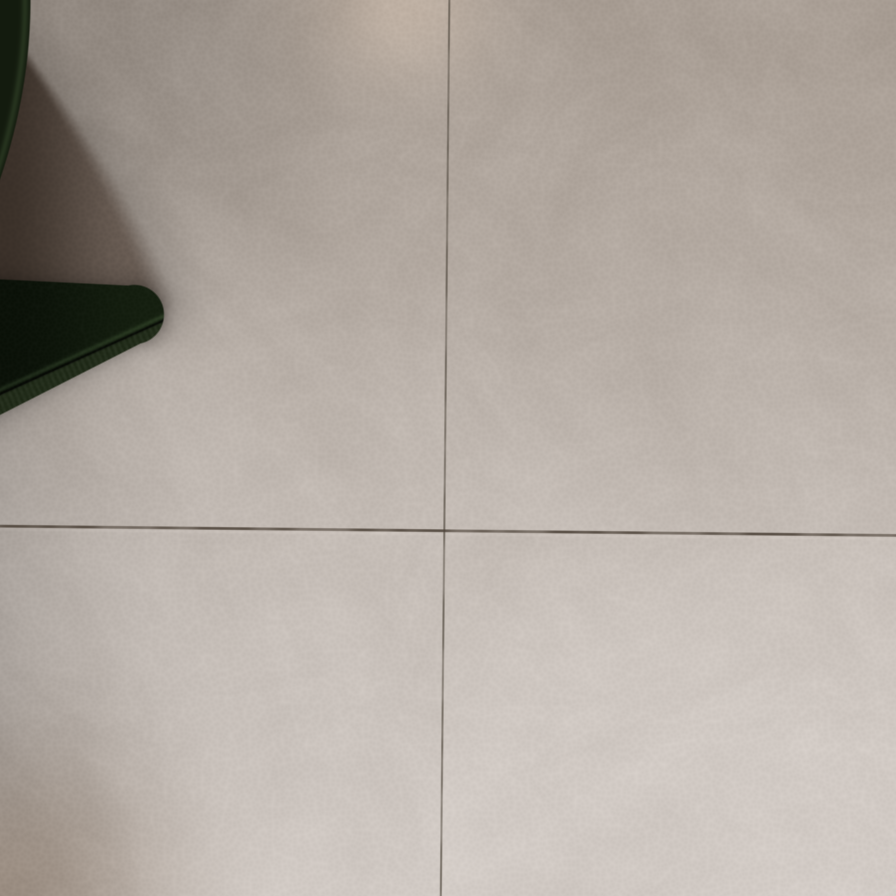
A Shadertoy shader for this texture:

```glsl
// Four large matte stone tiles, two across and two down, with thin slanted joints.
// Layered sines cloud the stone and cellular noise gives it grain; a green
// upholstered seat, built from distance functions, casts a soft shadow at the left.

vec2 hash2(vec2 p) {
    vec3 q = fract(p.xyx * vec3(0.1031, 0.1030, 0.0973));
    q += dot(q, q.yzx + 33.33);
    return fract((q.xx + q.yz) * q.zy);
}

// Distance to the nearest scattered point, about 0 to 1
float cellular(vec2 p) {
    vec2 cell = floor(p), f = fract(p);
    float nearest = 2.0;
    for (int y = -1; y <= 1; y++)
        for (int x = -1; x <= 1; x++) {
            vec2 o = vec2(x, y);
            nearest = min(nearest, length(o + hash2(cell + o) - f));
        }
    return nearest;
}

// Warped layered sines, about -1 to 1
float clouds(vec2 p) {
    float sum = 0.0, amp = 0.5;
    for (int i = 0; i < 6; i++) {
        p = mat2(0.8, 0.6, -0.6, 0.8) * p * 1.75 + 1.3 * sin(p.yx * 0.9 + 2.0);
        sum += amp * sin(p.x) * sin(p.y + 0.7);
        amp *= 0.68;
    }
    return sum;
}

// Capsule whose radius changes from ra to rb
float taperedCapsule(vec2 p, vec2 a, vec2 b, float ra, float rb) {
    float t = clamp(dot(p - a, b - a) / dot(b - a, b - a), 0.0, 1.0);
    return length(p - mix(a, b, t)) - mix(ra, rb, t);
}

// Smooth coverage of the inside of a distance
float cover(float d, float soft) {
    return 1.0 - smoothstep(-soft, soft, d);
}

vec3 stone(vec2 uv, vec2 side) {
    // Light falls off towards the top and the left corners
    vec3 col = mix(vec3(0.825, 0.797, 0.775), vec3(0.665, 0.623, 0.585), smoothstep(0.0, 1.1, uv.y));
    col *= 1.0 - vec3(0.27, 0.31, 0.35) * exp(-dot(uv, uv) * 32.0);
    col *= 1.0 - 0.13 * exp(-8.0 * uv.x) * smoothstep(0.0, 0.2, uv.y);
    col *= 1.0 - 0.10 * exp(-30.0 * pow(uv.x - 0.16, 2.0)) * smoothstep(0.55, 0.95, uv.y);
    vec2 glow = (uv - vec2(0.45, 0.99)) * vec2(11.0, 13.0);
    col += vec3(0.09, 0.075, 0.06) * exp(-dot(glow, glow));

    // Each tile has its own clouding and a faint tone shift
    vec2 seed = hash2(side + 7.0);
    col *= 1.0 + 0.012 * (seed.x - 0.5);
    col += vec3(0.019, 0.020, 0.021) * clouds(uv * 6.0 + seed * 20.0);
    col += 0.010 * clouds(uv * vec2(22.0, 34.0) + seed * 9.0);
    col += 0.028 * (cellular(uv * 190.0) - 0.5);
    return col;
}

void mainImage(out vec4 fragColor, in vec2 fragCoord) {
    vec2 uv = fragCoord / iResolution.xy;
    float px = 1.0 / min(iResolution.x, iResolution.y);

    // Signed distances to the upright and level joints
    vec2 joint = uv - vec2(0.492 + 0.0095 * uv.y, 0.4128 - 0.0104 * uv.x);
    vec3 col = stone(uv, step(0.0, joint));

    // Joints: worn edge light, then a dark line that varies along its length
    vec2 wear = 0.85 + 0.15 * sin(uv.yx * vec2(47.0, 31.0) + sin(uv.yx * 113.0));
    col += 0.025 * cover(abs(joint.y + 0.004) - 0.001, 0.002);
    col = mix(col, vec3(0.37, 0.34, 0.30), 0.80 * wear.x * cover(abs(joint.x) - 0.0011, px));
    col = mix(col, vec3(0.30, 0.26, 0.22), 0.88 * wear.y * cover(abs(joint.y) - 0.0015, px));

    // Cast shadow with a penumbra that widens towards the seat
    float rise = max((uv.y - 0.66) / 0.28, 0.0);
    float shadowEdge = uv.x - 0.180 + 0.152 * pow(rise, 1.3);
    float aboveSeat = smoothstep(0.60, 0.68, uv.y);
    float shadow = cover(shadowEdge, mix(0.022, 0.009, min(rise, 1.0))) * aboveSeat;
    float halo = cover(shadowEdge - 0.02, 0.06) * aboveSeat;
    vec3 shade = mix(vec3(0.21, 0.17, 0.14), vec3(0.40, 0.35, 0.315), smoothstep(0.0, 0.15, uv.x));
    col *= 1.0 - 0.16 * halo;
    col = mix(col, shade * (0.96 + 0.08 * cellular(uv * 190.0)), 0.93 * shadow);

    // Contact shade around the seat
    float seat = taperedCapsule(uv, vec2(-0.2, 0.574), vec2(0.15, 0.649), 0.128, 0.033);
    col *= 1.0 - 0.20 * exp(-max(seat, 0.0) * 90.0);

    // Seat: dark top, paler ribbed side, piped seam between them
    float seam = uv.y - 0.560 - 0.45 * uv.x;
    vec3 green = mix(vec3(0.045, 0.070, 0.035), vec3(0.085, 0.125, 0.065), smoothstep(0.0, 0.18, uv.x));
    vec3 sideGreen = vec3(0.135, 0.175, 0.105) + 0.015 * sin(uv.x * 900.0 + uv.y * 400.0);
    green = mix(green, sideGreen, cover(seam, 0.0015));
    green += vec3(0.07, 0.09, 0.06) * exp(-pow((seam - 0.005) / 0.003, 2.0));
    green *= 1.0 - 0.65 * exp(-pow(seam / 0.0018, 2.0));
    green += 0.02 * (cellular(uv * 240.0) - 0.5);
    col = mix(col, green, cover(seat, 1.2 * px));

    // Curved backrest at the upper left, with a lighter rim
    float back = uv.x - 0.034 + 0.034 * pow((1.0 - uv.y) / 0.2, 2.0);
    vec3 backGreen = vec3(0.075, 0.105, 0.055) + vec3(0.07, 0.09, 0.06) * exp(-pow((back + 0.006) / 0.004, 2.0));
    col = mix(col, backGreen, cover(back, 1.2 * px) * step(0.7, uv.y));

    fragColor = vec4(clamp(col, 0.0, 1.0), 1.0);
}
```
